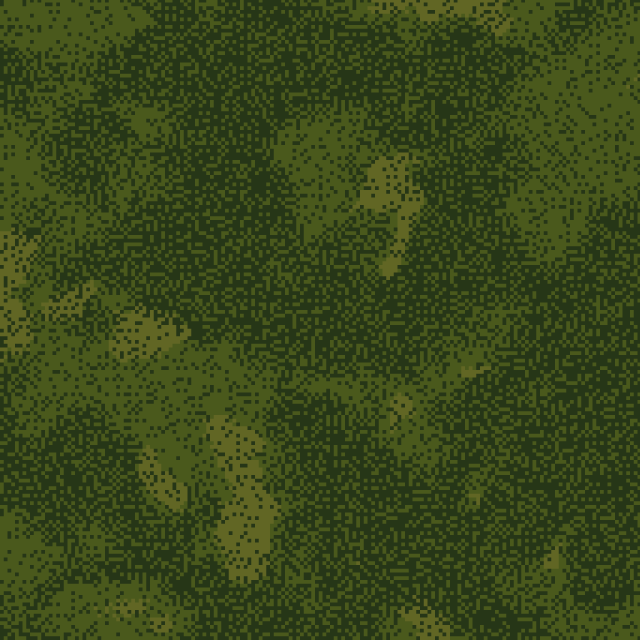
A Shadertoy shader for this pattern:

```glsl
// Mossy camouflage: dark, green and olive patches drawn as a two-tone dither.
// Warped fractal noise sets how densely light cells fill a fine square grid;
// twice high-passed hash noise gives the evenly spread, maze-like threshold.

const float CELLS = 512.0 / 3.0;
const vec3 DARK  = vec3(0.15, 0.21, 0.09);
const vec3 GREEN = vec3(0.29, 0.35, 0.11);
const vec3 OLIVE = vec3(0.38, 0.40, 0.14);

float hash(vec2 p) {
    vec3 q = fract(p.xyx * 0.1031);
    q += dot(q, q.yzx + 33.33);
    return fract((q.x + q.y) * q.z);
}

float valueNoise(vec2 p) {
    vec2 i = floor(p), f = fract(p);
    f = f * f * (3.0 - 2.0 * f);
    return mix(mix(hash(i), hash(i + vec2(1, 0)), f.x),
               mix(hash(i + vec2(0, 1)), hash(i + vec2(1, 1)), f.x), f.y);
}

float fbm(vec2 p) {
    float sum = 0.0, amp = 0.571;
    for (int i = 0; i < 3; i++) {
        sum += amp * valueNoise(p);
        p = mat2(1.6, 1.2, -1.2, 1.6) * p + 17.3;
        amp *= 0.5;
    }
    return sum;
}

// Weight of a neighbour in a 3x3 binomial blur
float blurWeight(int x, int y) {
    return float((2 - abs(x)) * (2 - abs(y))) / 16.0;
}

// Hash minus its blur, spread back to an even 0..1 range
float sharpNoise(vec2 c) {
    float v = hash(c);
    for (int y = -1; y <= 1; y++)
        for (int x = -1; x <= 1; x++)
            v -= blurWeight(x, y) * hash(c + vec2(x, y));
    return smoothstep(-0.52, 0.52, v);
}

// Second high-pass pushes equal cells further apart
float ditherThreshold(vec2 c) {
    float v = sharpNoise(c);
    for (int y = -1; y <= 1; y++)
        for (int x = -1; x <= 1; x++)
            v -= blurWeight(x, y) * sharpNoise(c + vec2(x, y));
    return smoothstep(-0.58, 0.58, v);
}

vec3 cellColor(vec2 c) {
    vec2 p = (c + 0.5) / CELLS;

    // Curled patches, a little lighter along the border
    vec2 warp = vec2(fbm(p * 6.0 + 40.0), fbm(p * 6.0 + 71.0)) - 0.5;
    vec2 q = p + 0.14 * warp;
    vec2 border = min(p, 1.0 - p);
    float patches = fbm(q * 8.0 + 9.0);
    float lit = patches + 0.08 * smoothstep(0.08, 0.0, min(border.x, border.y));
    float density = mix(0.29, 0.84, smoothstep(0.47, 0.68, lit));

    // Olive tint favours the lighter patches, with a ragged rim
    float tint = 0.4 * patches + 0.6 * fbm(q * 8.0 + 120.0);
    tint += 0.03 * (hash(c + 300.0) - 0.5);
    vec3 light = tint > 0.635 ? OLIVE : GREEN;

    return ditherThreshold(c + 50.0) < density ? light : DARK;
}

void mainImage(out vec4 fragColor, in vec2 fragCoord) {
    float pixel = CELLS / iResolution.y;
    vec2 g = fragCoord * pixel - 0.5;
    vec2 base = floor(g);

    // Blend neighbouring cells over one pixel at their shared edges
    vec2 cover = clamp((fract(g) - 0.5) / min(pixel, 1.0) + 0.5, 0.0, 1.0);
    vec3 color = vec3(0.0);
    for (int y = 0; y <= 1; y++)
        for (int x = 0; x <= 1; x++) {
            vec2 corner = vec2(x, y);
            vec2 w = mix(1.0 - cover, cover, corner);
            if (w.x * w.y > 0.001)
                color += w.x * w.y * cellColor(base + corner);
        }
    fragColor = vec4(color, 1.0);
}
```
